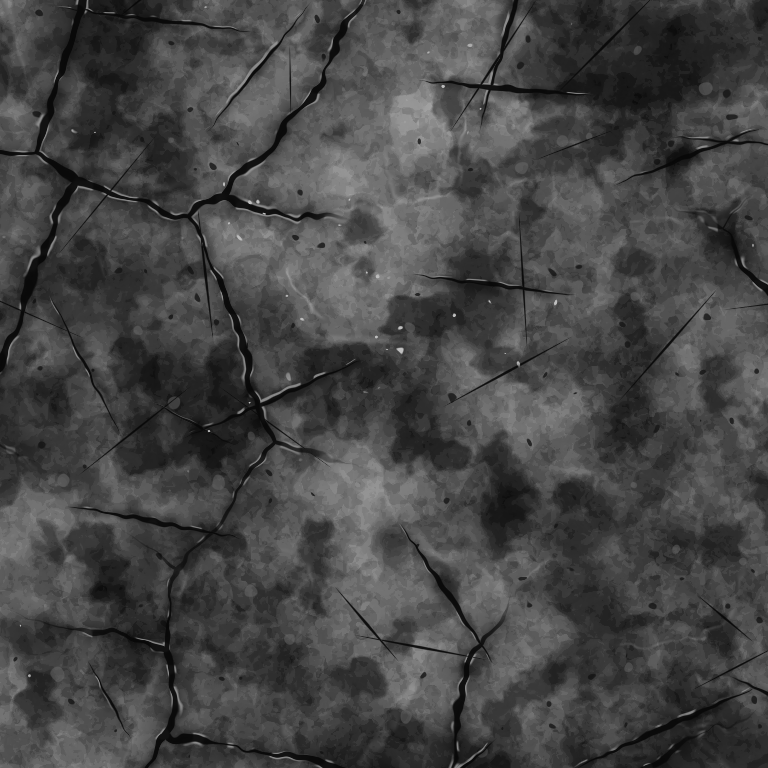
This texture is drawn by a WebGL 2 fragment shader. Its source:

```glsl
#version 300 es
precision highp float;
// Dark weathered stone: mottled grey facets, branching cracks, tapered gouges and pale chips.
uniform vec2 u_resolution;
out vec4 fragColor;

const float BASE_TONE = 0.352;
const float CLOUD_CONTRAST = 0.46;
const float TONE_STEP = 0.045;
const float CRACK_SCALE = 2.7;
const float CRACK_WIDTH = 0.0068;
const float GOUGE_SCALE = 4.2;
const float GOUGE_WIDTH = 0.0042;
const float EDGE_SOFTNESS = 0.001;
const float INK_TONE = 0.03;
const float RIM_TONE = 0.6;

vec3 hash3(vec2 cell, float layer) {
  uvec3 v = uvec3(ivec3(vec3(cell, layer)) + 4096);
  v = v * 1664525u + 1013904223u;
  v.x += v.y * v.z; v.y += v.z * v.x; v.z += v.x * v.y;
  v ^= v >> 16u;
  v.x += v.y * v.z; v.y += v.z * v.x; v.z += v.x * v.y;
  return vec3(v) / 4294967295.0;
}

float noise(vec2 p, float layer) {
  vec2 c = floor(p), f = fract(p);
  f = f * f * (3.0 - 2.0 * f);
  float low = mix(hash3(c, layer).x, hash3(c + vec2(1, 0), layer).x, f.x);
  float high = mix(hash3(c + vec2(0, 1), layer).x, hash3(c + vec2(1, 1), layer).x, f.x);
  return mix(low, high, f.y);
}

float fbm(vec2 p, float layer) {
  float sum = 0.0, amp = 0.516;
  for (int i = 0; i < 5; i++) {
    sum += amp * noise(p, layer + float(i));
    p = mat2(1.6, 1.2, -1.2, 1.6) * p;
    amp *= 0.5;
  }
  return sum;
}

vec2 warp(vec2 p, float scale, float layer) {
  return vec2(noise(p * scale, layer), noise(p * scale, layer + 1.0)) - 0.5;
}

// Flat-toned irregular patches with slightly blended borders, centred on zero.
float facets(vec2 p, float scale, float layer) {
  vec2 q = p * scale + 1.1 * warp(p, scale * 1.9, layer + 1.0), c = floor(q);
  float total = 0.0, weight = 0.0;
  for (int k = 0; k < 9; k++) {
    vec2 cell = c + vec2(k % 3 - 1, k / 3 - 1);
    vec3 h = hash3(cell, layer);
    float w = exp(-30.0 * distance(q, cell + h.xy));
    total += w * h.z;
    weight += w;
  }
  return total / weight - 0.5;
}

// Distance to the nearest border of a cellular network.
float crackDistance(vec2 p) {
  vec2 q = p * CRACK_SCALE, c = floor(q), nearest = vec2(8.0);
  for (int k = 0; k < 9; k++) {
    vec2 cell = c + vec2(k % 3 - 1, k / 3 - 1);
    vec2 r = cell + hash3(cell, 70.0).xy - q;
    if (dot(r, r) < dot(nearest, nearest)) nearest = r;
  }
  float d = 8.0;
  for (int k = 0; k < 25; k++) {
    vec2 cell = c + vec2(k % 5 - 2, k / 5 - 2);
    vec2 r = cell + hash3(cell, 70.0).xy - q, gap = r - nearest;
    if (dot(gap, gap) > 1e-5) d = min(d, dot(0.5 * (r + nearest), normalize(gap)));
  }
  return d / CRACK_SCALE;
}

// Coverage of scattered straight strokes that taper to points.
float strokes(vec2 p, float scale, float layer, float width, float soft, float chance) {
  vec2 q = p * scale, c = floor(q);
  float cover = 0.0;
  for (int k = 0; k < 9; k++) {
    vec2 cell = c + vec2(k % 3 - 1, k / 3 - 1);
    vec3 h = hash3(cell, layer), g = hash3(cell, layer + 1.0);
    if (g.y > chance) continue;
    vec2 dir = vec2(cos(3.14159 * h.z), sin(3.14159 * h.z)), r = q - cell - h.xy;
    float taper = max(1.0 - abs(dot(r, dir)) / mix(0.25, 0.62, g.x), 0.0);
    float d = abs(dot(r, vec2(-dir.y, dir.x))) / scale - width * taper * mix(0.4, 1.0, g.z);
    cover = max(cover, (1.0 - smoothstep(-soft, soft, d)) * smoothstep(0.0, 0.15, taper));
  }
  return cover;
}

// Coverage of scattered round marks.
float dots(vec2 p, float scale, float layer, float radius, float chance) {
  vec2 q = p * scale, cell = floor(q);
  vec3 h = hash3(cell, layer), g = hash3(cell, layer + 1.0);
  float d = distance(q, cell + 0.3 + 0.4 * h.xy) / scale - radius * mix(0.3, 1.0, h.z);
  return step(g.x, chance) * (1.0 - smoothstep(-EDGE_SOFTNESS, EDGE_SOFTNESS, d));
}

void main() {
  vec2 p = gl_FragCoord.xy / u_resolution.y;
  vec2 rough = p + 0.012 * warp(p, 38.0, 10.0) + 0.006 * warp(p, 95.0, 12.0);
  vec2 nicked = p + 0.004 * warp(p, 80.0, 14.0);
  float wear = noise(p * 70.0, 50.0);

  // Mottled ground with dark stains, stepped into painted tones
  float tone = BASE_TONE + CLOUD_CONTRAST * (fbm(rough * 6.0, 20.0) - 0.5);
  tone += 0.11 * facets(rough, 13.0, 30.0) + 0.09 * facets(rough, 30.0, 34.0);
  tone += 0.085 * facets(p, 70.0, 38.0) + 0.05 * facets(p, 140.0, 40.0);
  tone *= 1.0 - 0.48 * smoothstep(0.5, 0.72, fbm(rough * 6.5, 42.0));
  tone *= 1.0 - 0.42 * smoothstep(0.56, 0.7, fbm(rough * 17.0, 46.0));
  float level = tone / TONE_STEP;
  tone = mix(tone, TONE_STEP * (floor(level) + smoothstep(0.35, 0.65, fract(level))), 0.7);

  // Pale smears and curling wisps
  tone += 0.1 * strokes(nicked, 3.6, 52.0, 0.011, 0.003, 0.65) * wear;
  float wisp = 1.0 - smoothstep(0.0, 0.03, abs(noise(rough * 9.0, 56.0) - 0.5));
  tone += 0.13 * wisp * wear * smoothstep(0.55, 0.7, noise(p * 8.0, 57.0));

  // Pebbles and pits
  tone = mix(tone, 0.44, 0.45 * dots(nicked, 20.0, 60.0, 0.009, 0.1));
  tone = mix(tone, 0.08, 0.8 * dots(rough, 30.0, 62.0, 0.005, 0.12));

  // Crack network and gouges: shadow, broken light rim, dark core
  vec2 bent = p + 0.035 * warp(p, 8.0, 72.0) + 0.015 * warp(p, 26.0, 74.0) + 0.007 * warp(p, 75.0, 78.0);
  float d = crackDistance(bent);
  float presence = smoothstep(0.42, 0.58, noise(p * 3.2, 76.0));
  float width = CRACK_WIDTH * presence * mix(0.1, 1.0, noise(p * 24.0, 77.0));
  float crack = presence * (1.0 - smoothstep(-EDGE_SOFTNESS, EDGE_SOFTNESS, d - width));
  float rim = presence * (1.0 - smoothstep(0.001, 0.004, d - width));
  float gouge = max(strokes(nicked, GOUGE_SCALE, 80.0, GOUGE_WIDTH, EDGE_SOFTNESS, 0.75),
                    strokes(p, 5.5, 84.0, 0.45 * GOUGE_WIDTH, EDGE_SOFTNESS, 0.5));
  rim = max(rim, strokes(nicked + vec2(0.003, -0.002), GOUGE_SCALE, 80.0, GOUGE_WIDTH, EDGE_SOFTNESS, 0.75));
  float shade = max(presence * exp(-d / 0.015), 0.6 * strokes(rough, GOUGE_SCALE, 80.0, 0.016, 0.007, 0.75));
  tone *= 1.0 - 0.6 * shade * mix(0.5, 1.2, noise(rough * 30.0, 86.0));
  tone = mix(tone, RIM_TONE, 0.85 * rim * smoothstep(0.5, 0.75, wear));
  tone = mix(tone, INK_TONE, 0.93 * max(crack, gouge));

  // Rare bright chips
  float chips = dots(rough, 60.0, 90.0, 0.003, 0.06) * smoothstep(0.64, 0.74, noise(p * 7.0, 92.0));
  fragColor = vec4(vec3(clamp(mix(tone, 0.75, chips), 0.02, 0.9)), 1.0);
}
```
